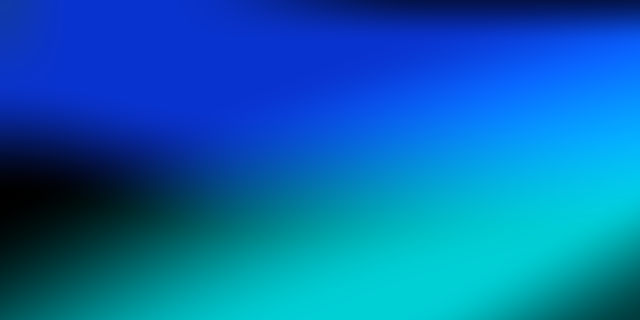
Give the GLSL for this background, as a WebGL 1 fragment shader.

```glsl
precision highp float;

uniform vec2 u_resolution;

#define BLUE vec3(0.035, 0.20, 0.81)
#define CYAN vec3(0.0, 0.81, 0.83)
#define HAZE vec3(0.07, 0.23, 0.62)
#define TOP_SHADE 0.75
#define CORNER_SHADE 0.72
#define HAZE_AMOUNT 0.85

// Blue light from above; its lower edge lifts toward the left side.
float blueLight(vec2 uv) {
  float lift = 1.0 - smoothstep(0.0, 0.4, uv.x);
  float fadeEnd = 0.24 + 0.15 * lift;
  float fadeStart = 0.62 + 0.14 * lift + 0.29 * uv.x * uv.x;
  return smoothstep(fadeEnd, fadeStart, uv.y);
}

// Cyan light from below, climbing along a curve to the right.
float cyanLight(vec2 uv) {
  float core = -0.48 + uv.x * (1.25 - 0.48 * uv.x);
  float rim = 0.375 + uv.x * (0.98 - 0.25 * uv.x);
  return 1.0 - smoothstep(core, rim, uv.y);
}

// Shadow along the top edge, growing toward the right.
float topShadow(vec2 uv) {
  float reach = smoothstep(0.25, 0.68, uv.x);
  return TOP_SHADE * reach * smoothstep(0.86, 1.04, uv.y);
}

// Diagonal shadow in the lower right corner.
float cornerShadow(vec2 uv) {
  float slant = uv.x - 0.75 - 0.86 * uv.y;
  return CORNER_SHADE * smoothstep(-0.12, 0.27, slant);
}

void main() {
  vec2 uv = gl_FragCoord.xy / u_resolution;

  // Soft grey haze in the upper left corner
  float haze = HAZE_AMOUNT * (1.0 - smoothstep(0.0, 0.12, uv.x))
             * smoothstep(0.65, 1.05, uv.y);
  vec3 blue = mix(BLUE, HAZE, haze);

  // Add both lights, then lay the shadows over them
  vec3 color = blue * blueLight(uv) + CYAN * cyanLight(uv);
  color *= (1.0 - topShadow(uv)) * (1.0 - cornerShadow(uv));

  gl_FragColor = vec4(clamp(color, 0.0, 1.0), 1.0);
}
```
